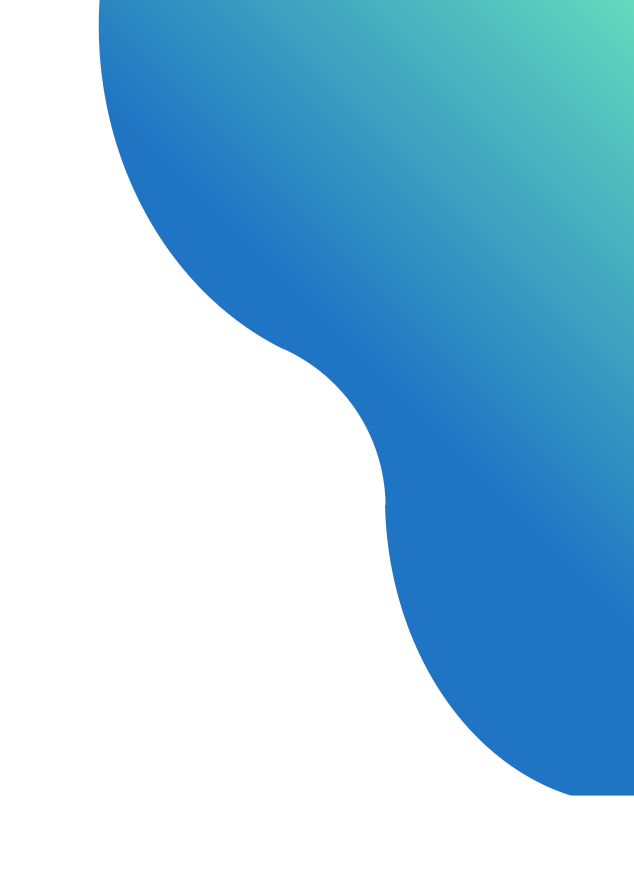
A WebGL 1 fragment shader for this background:

```glsl
precision highp float;
// A wavy blue-to-mint shape flowing down from the upper right over white.

uniform vec2 u_resolution;

// Lengths are in canvas heights, with the origin at the lower left.
const vec3 PAPER = vec3(1.0);
const vec3 BLUE = vec3(0.122, 0.459, 0.765);
const vec3 MINT = vec3(0.395, 0.855, 0.735);

const vec2 UPPER_CENTER = vec2(0.4492, 0.9713);
const vec2 UPPER_RADII = vec2(0.339, 0.3924);
const vec2 HOLLOW_CENTER = vec2(0.2369, 0.4342);
const float HOLLOW_RADIUS = 0.1934;
const vec2 LOWER_CENTER = vec2(0.704, 0.4459);
const vec2 LOWER_RADII = vec2(0.2744, 0.3442);

const float UPPER_JOIN = 0.6108;  // upper bulge meets the hollow
const float LOWER_JOIN = 0.4368;  // hollow meets the lower bulge
const float FLAT_BOTTOM = 0.1121;

const float GRADIENT_START = 1.0;    // value of x + y where blue begins to fade
const float GRADIENT_LENGTH = 0.707;

// Approximate signed distance to an ellipse, negative inside.
float ellipseDistance(vec2 q, vec2 radii) {
  float k = length(q / radii);
  float slope = length(q / (radii * radii));
  return k * (k - 1.0) / max(slope, 0.0001);
}

// A bulge that extends without end to the right of its center.
float bulgeDistance(vec2 p, vec2 center, vec2 radii) {
  vec2 q = p - center;
  q.x = min(q.x, 0.0);
  return ellipseDistance(q, radii);
}

// Signed distance to the whole shape, negative inside.
float shapeDistance(vec2 p) {
  float d;
  if (p.y > UPPER_JOIN) {
    d = bulgeDistance(p, UPPER_CENTER, UPPER_RADII);
  } else if (p.y > LOWER_JOIN) {
    vec2 q = p - HOLLOW_CENTER;
    d = HOLLOW_RADIUS - length(vec2(max(q.x, 0.0), q.y));
    // Left of the center everything belongs to the hollow.
    d = q.x < 0.0 ? HOLLOW_RADIUS : d;
  } else {
    d = bulgeDistance(p, LOWER_CENTER, LOWER_RADII);
  }
  return max(d, FLAT_BOTTOM - p.y);
}

void main() {
  vec2 p = gl_FragCoord.xy / u_resolution.y;
  float pixel = 1.0 / u_resolution.y;

  // Diagonal fade toward the upper right corner.
  float fade = clamp((p.x + p.y - GRADIENT_START) / GRADIENT_LENGTH, 0.0, 1.0);
  vec3 fill = mix(BLUE, MINT, fade);

  // Smooth edge about one pixel wide.
  float coverage = clamp(0.5 - shapeDistance(p) / pixel, 0.0, 1.0);
  gl_FragColor = vec4(mix(PAPER, fill, coverage), 1.0);
}
```
